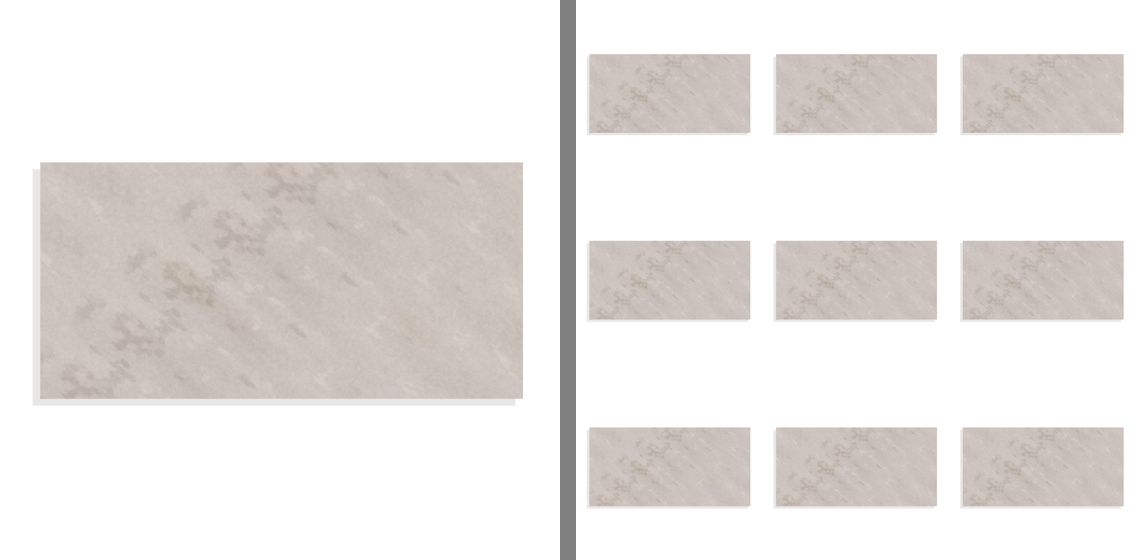
Left, the tile; right, the same tile 3 across and 3 down.
A three.js fragment shader for this texture:

```glsl
// A pale, diagonally veined stone slab with a thin offset shadow on white.
#define STONE_COLOR vec3(0.797, 0.757, 0.737)
#define OCHRE_TINT vec3(-0.028, -0.034, -0.062)
#define SHADOW_COLOR vec3(0.91, 0.905, 0.903)
#define SLAB_CENTER vec2(0.503, 0.499)
#define SLAB_HALF vec2(0.431, 0.211)
#define SHADOW_OFFSET vec2(-0.0135, -0.0125)
#define EDGE_SOFTNESS 0.001
#define SHADOW_SOFTNESS 0.0018
#define VEIN_DIRECTION vec2(0.768, -0.640)
#define CLOUD_CONTRAST 0.085
#define FLECK_CONTRAST 0.055
#define GRAIN_CONTRAST 0.045

varying vec2 vUv;

float hash(vec2 p) {
  vec3 q = fract(p.xyx * 0.1031);
  q += dot(q, q.yzx + 33.33);
  return fract((q.x + q.y) * q.z);
}

// Value noise that wraps after a whole number of cells.
float wrapNoise(vec2 p, vec2 period, float seed) {
  vec2 cell = floor(p);
  vec2 f = p - cell;
  f = f * f * (3.0 - 2.0 * f);
  vec2 low = mod(cell, period) + seed;
  vec2 high = mod(cell + 1.0, period) + seed;
  return mix(mix(hash(low), hash(vec2(high.x, low.y)), f.x),
             mix(hash(vec2(low.x, high.y)), hash(high), f.x), f.y);
}

// Four octaves of wrapping noise, about 0.5 on average.
float wrapFbm(vec2 p, vec2 cells, float seed) {
  float sum = 0.0;
  float weight = 0.533;
  for (int i = 0; i < 4; i++) {
    sum += weight * wrapNoise(p * cells, cells, seed);
    cells *= 2.0;
    weight *= 0.5;
    seed += 17.0;
  }
  return sum;
}

// Coverage of an axis-aligned rectangle with a smoothed edge.
float rectangle(vec2 p, vec2 halfSize, float softness) {
  vec2 d = abs(p) - halfSize;
  float dist = length(max(d, 0.0)) + min(max(d.x, d.y), 0.0);
  return 1.0 - smoothstep(-softness, softness, dist);
}

// Soft elongated band along the vein direction.
float vein(vec2 p, vec2 center, float len, float width) {
  vec2 d = p - center;
  float along = dot(d, VEIN_DIRECTION) / len;
  float across = dot(d, vec2(-VEIN_DIRECTION.y, VEIN_DIRECTION.x)) / width;
  return exp(-along * along - across * across);
}

vec3 stone(vec2 uv) {
  // Whole-number shear: x runs along the veins, y across them.
  vec2 streak = vec2(uv.x - uv.y, 5.0 * uv.x + 6.0 * uv.y);

  // Broad clouds and long fine streaks.
  float cloud = wrapFbm(streak, vec2(3.0, 1.0), 3.0);
  float lines = wrapFbm(streak, vec2(5.0, 5.0), 41.0);
  float light = (cloud - 0.5) * CLOUD_CONTRAST + (lines - 0.5) * 0.045;

  // Ragged dark and pale flecks gathered in patches.
  float ragged = wrapFbm(streak, vec2(24.0, 9.0), 83.0);
  float patches = wrapFbm(streak, vec2(6.0, 2.0), 127.0);
  light -= FLECK_CONTRAST * smoothstep(0.54, 0.76, ragged)
         * smoothstep(0.44, 0.66, patches);
  light += 0.04 * smoothstep(0.54, 0.74, 1.0 - ragged)
         * smoothstep(0.5, 0.7, 1.0 - patches);

  // Fine surface grain in two sizes.
  float grain = 0.6 * wrapNoise(uv * 310.0, vec2(310.0), 7.0)
              + 0.4 * wrapNoise(uv * 170.0, vec2(170.0), 59.0);
  light += (grain - 0.5) * GRAIN_CONTRAST;

  // Ochre veins and the pale vein beside them, broken up by the streaks.
  float broken = smoothstep(0.2, 0.65, 0.5 * (lines + ragged));
  float ochre = vein(uv, vec2(0.383, 0.455), 0.11, 0.014)
              + 0.8 * vein(uv, vec2(0.749, 0.405), 0.06, 0.014)
              + 0.3 * smoothstep(0.58, 0.75, patches);
  float pale = vein(uv, vec2(0.449, 0.443), 0.09, 0.011);
  return STONE_COLOR + light + OCHRE_TINT * ochre * broken
       + 0.035 * pale * broken;
}

void main() {
  vec2 p = vUv - SLAB_CENTER;
  float shadow = rectangle(p - SHADOW_OFFSET, SLAB_HALF, SHADOW_SOFTNESS);
  float slab = rectangle(p, SLAB_HALF, EDGE_SOFTNESS);
  vec3 color = mix(vec3(1.0), SHADOW_COLOR, shadow);
  gl_FragColor = vec4(mix(color, stone(vUv), slab), 1.0);
}
```
